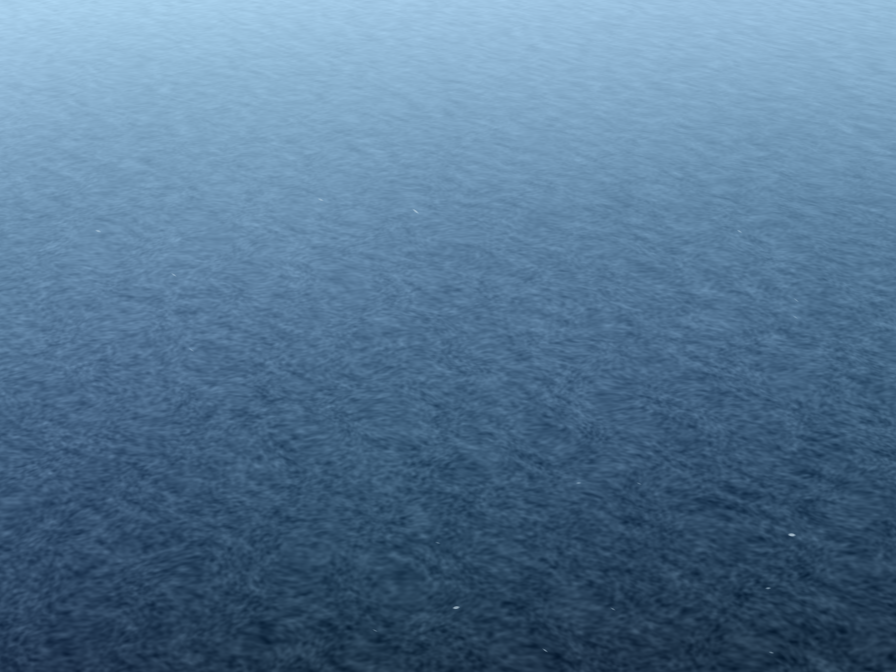
Write a WebGL 2 fragment shader that draws this texture.

```glsl
#version 300 es
precision highp float;
// Open sea seen from high above: a pale far edge, wind ripples and sparse foam flecks.

uniform vec2 u_resolution;
out vec4 fragColor;

const float HORIZON = 1.9;     // vanishing height, in canvas heights
const int FLECK_COUNT = 18;

// Integer hash giving two values in 0..1
vec2 hash2(ivec2 cell) {
    uvec2 v = uvec2(cell) * 1664525u + 1013904223u;
    v.x += v.y * 1664525u;
    v.y += v.x * 1664525u;
    v ^= v >> 16u;
    v.x += v.y * 1664525u;
    v.y += v.x * 1664525u;
    v ^= v >> 16u;
    return vec2(v & 65535u) / 65535.0;
}

float cornerSlope(ivec2 cell, vec2 offset) {
    return dot(hash2(cell) * 2.0 - 1.0, offset);
}

// Gradient noise, roughly -0.7..0.7
float noise(vec2 p) {
    ivec2 i = ivec2(floor(p));
    vec2 f = fract(p);
    vec2 s = f * f * f * (f * (f * 6.0 - 15.0) + 10.0);
    float low = mix(cornerSlope(i, f), cornerSlope(i + ivec2(1, 0), f - vec2(1, 0)), s.x);
    float high = mix(cornerSlope(i + ivec2(0, 1), f - vec2(0, 1)),
                     cornerSlope(i + ivec2(1, 1), f - vec2(1, 1)), s.x);
    return mix(low, high, s.y);
}

// Ripples stretched along a sheared crest direction; lean tilts the cell sides
float ripples(vec2 water, float shear, float lean, vec2 frequency) {
    vec2 q = vec2(water.x + lean * water.y, water.y + shear * water.x);
    return noise(q * frequency);
}

// Narrow bright crests, centred near zero
float crests(float n) {
    return 0.45 - 2.2 * abs(n);
}

// Quadratic blend from near water to far water
vec3 waterColor(float level) {
    vec3 near = vec3(0.12, 0.20, 0.29);
    vec3 middle = vec3(0.225, 0.38, 0.522);
    vec3 far = vec3(0.625, 0.78, 0.89);
    return mix(mix(near, middle, level), mix(middle, far, level), level);
}

float waveHeight(vec2 water, float side, float distance) {
    // Gentle warping breaks up the lattice
    vec2 bend = vec2(noise(water * vec2(17.0, 47.0)), noise(water * vec2(13.0, 31.0) + 7.3));
    vec2 w = water + bend * vec2(0.018, 0.004);

    float swell = ripples(w, 0.17, 0.9, vec2(42.0, 180.0));
    float cross = ripples(w + 3.7, -0.10, -0.8, vec2(60.0, 225.0));
    float ridge = crests(ripples(w + 9.1, 0.12, 0.6, vec2(46.0, 170.0)));
    float streak = crests(ripples(w + 6.4, 0.14, -0.5, vec2(76.0, 250.0)));
    float fine = ripples(w + 5.3, -0.14, 1.1, vec2(140.0, 400.0));
    float grain = ripples(w + 2.6, 0.12, -1.0, vec2(190.0, 560.0));
    float broad = ripples(w + 1.9, 0.22, 0.7, vec2(16.0, 62.0));

    float detail = 1.0 - 0.75 * smoothstep(0.5, 1.0, distance);
    float near = 1.0 - smoothstep(0.3, 0.75, distance);
    return swell * mix(0.75, 1.15, side) + cross * mix(0.8, 0.45, side) + 0.35 * broad
         + 0.24 * ridge + (0.30 * streak + 1.0 * fine) * detail + 0.7 * grain * near;
}

// Small soft ellipse of foam, tilted by its slope
float fleck(vec2 offset, vec2 radius, float slope, float pixel) {
    offset.y += slope * offset.x;
    float d = (length(offset / radius) - 1.0) * radius.y;
    return 1.0 - smoothstep(-0.5 * pixel, pixel, d);
}

float foam(vec2 p, float aspect, float pixel) {
    float total = 0.0;
    for (int i = 0; i < FLECK_COUNT; i++) {
        vec2 place = hash2(ivec2(i, 71));
        vec2 shape = hash2(ivec2(i, 139));
        vec2 center = vec2(place.x * aspect, place.y * 0.75);
        vec2 radius = mix(vec2(0.0016, 0.0007), vec2(0.0040, 0.0018), shape.x * shape.x);
        float strength = mix(0.25, 0.75, shape.x);
        total = max(total, strength * fleck(p - center, radius, shape.y - 0.3, pixel));
    }
    return total;
}

void main() {
    vec2 p = gl_FragCoord.xy / u_resolution.y;
    float aspect = u_resolution.x / u_resolution.y;
    float side = p.x / aspect;

    // Perspective onto the water plane
    float depth = 1.0 / (HORIZON - p.y);
    vec2 water = vec2((p.x - 0.5 * aspect) * depth, depth);

    // Broad light and hue drift
    float patches = noise(p * vec2(2.3, 3.6) + 4.2);
    float level = p.y - 0.10 * (side - 0.5) + 0.04 * patches;
    vec3 color = waterColor(clamp(level, 0.0, 1.04));
    float hue = noise(p * vec2(1.6, 2.1) + 11.4);
    color += hue * vec3(0.010, -0.012, 0.008);

    // Wave shading softens with distance
    float contrast = mix(0.100, 0.046, smoothstep(0.3, 1.0, p.y));
    float waves = waveHeight(water, side, p.y);
    color += waves * contrast * vec3(0.92, 1.0, 1.03);

    color = mix(color, vec3(0.78, 0.86, 0.91), foam(p, aspect, 1.0 / u_resolution.y));
    fragColor = vec4(clamp(color, 0.0, 1.0), 1.0);
}
```
